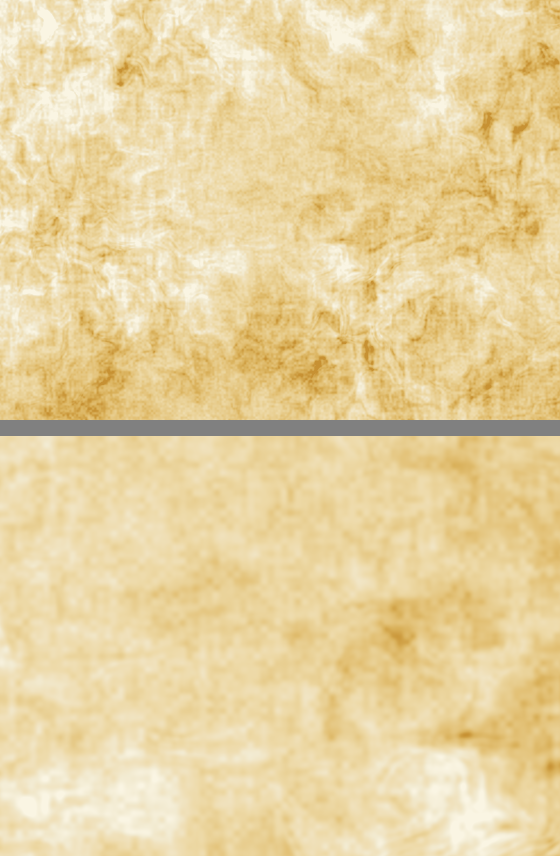
Top, the full canvas; bottom, a detail of the centre.
This texture is drawn by a Shadertoy shader. Its source:

```glsl
// Aged golden parchment: cloudy stains, flaky worn patches and faint cloth fibres.
// Warped value noise and cellular noise sum to one tone of roughly unit spread,
// which then picks a colour from an ochre-to-cream ramp.

const float CLOUD_SCALE = 2.6;      // largest clouds per canvas height
const float CLOUD_GAIN = 0.50;      // strength of the largest clouds
const float CLOUD_FALLOFF = 0.85;   // strength kept by each finer octave
const float WARP = 0.07;            // raggedness of the cloud edges
const float FLAKE_SCALE = 11.0;
const float FLAKE_GAIN = 0.22;
const float FIBRE_GAIN = 0.26;
const float GRAIN_GAIN = 0.20;
const float TONE_MIDDLE = 2.95;     // ramp position of the average tone
const float TONE_SPREAD = 1.47;     // ramp steps per unit of tone

// Broad stains: centre x, centre y (canvas 0..1), radius, strength
const vec4 STAINS[4] = vec4[4](
    vec4(1.02, 0.80, 0.27, -1.4),
    vec4(0.10, 0.14, 0.30, -0.9),
    vec4(0.10, 0.86, 0.28, 0.7),
    vec4(0.50, 0.55, 0.28, 0.4));

const vec3 RAMP[8] = vec3[8](
    vec3(0.78, 0.57, 0.20), vec3(0.85, 0.69, 0.35),
    vec3(0.89, 0.76, 0.47), vec3(0.91, 0.81, 0.57),
    vec3(0.93, 0.85, 0.65), vec3(0.94, 0.88, 0.73),
    vec3(0.95, 0.92, 0.82), vec3(0.98, 0.96, 0.89));

vec2 hash2(vec2 cell) {
    vec3 q = fract(cell.xyx * vec3(0.1031, 0.1030, 0.0973));
    q += dot(q, q.yzx + 33.33);
    return fract((q.xx + q.yz) * q.zy);
}

// Value noise, zero mean and about unit deviation
float noise(vec2 p) {
    vec2 cell = floor(p), f = fract(p);
    f = f * f * (3.0 - 2.0 * f);
    float low = mix(hash2(cell).x, hash2(cell + vec2(1, 0)).x, f.x);
    float high = mix(hash2(cell + vec2(0, 1)).x, hash2(cell + vec2(1, 1)).x, f.x);
    return (mix(low, high, f.y) - 0.5) * 4.66;
}

// Cellular noise: distance to the nearest point, scaled like noise()
float cellular(vec2 p) {
    vec2 cell = floor(p), f = fract(p);
    float nearest = 4.0;
    for (int y = -1; y <= 1; y++)
    for (int x = -1; x <= 1; x++) {
        vec2 offset = vec2(x, y);
        vec2 d = offset + hash2(cell + offset) - f;
        nearest = min(nearest, dot(d, d));
    }
    return (sqrt(nearest) - 0.48) * 4.5;
}

// Octaves of noise, turned between layers to hide the lattice
float clouds(vec2 p, float wear) {
    mat2 turn = mat2(0.8, 0.6, -0.6, 0.8);
    float sum = 0.0, gain = CLOUD_GAIN;
    p *= CLOUD_SCALE;
    for (int i = 0; i < 6; i++) {
        float local = i < 2 ? 1.0 : wear;
        sum += gain * local * noise(p);
        p = turn * p * 2.03 + 17.3;
        gain *= CLOUD_FALLOFF;
    }
    return sum;
}

float stains(vec2 p, float aspect) {
    float sum = 0.0;
    for (int i = 0; i < 4; i++) {
        vec2 d = (p - STAINS[i].xy * vec2(aspect, 1.0)) / STAINS[i].z;
        sum += STAINS[i].w * exp(-dot(d, d));
    }
    return sum;
}

// Upright and level threads, with upright ones dominant
float fibres(vec2 p) {
    float upright = noise(p * vec2(150.0, 26.0) + 5.0);
    float streaks = noise(p * vec2(62.0, 13.0) + 41.0);
    float level = noise(p * vec2(24.0, 140.0) + 73.0);
    return 0.6 * upright + 0.5 * streaks + 0.5 * level;
}

void mainImage(out vec4 fragColor, in vec2 fragCoord) {
    vec2 p = fragCoord / iResolution.y;
    float aspect = iResolution.x / iResolution.y;

    // Ragged outlines: one slow and one quick warp
    vec2 slow = vec2(noise(p * 4.0 + 3.1), noise(p * 4.0 + 61.7));
    vec2 quick = vec2(noise(p * 27.0 + 9.4), noise(p * 27.0 + 83.2));
    vec2 q = p + WARP * (0.5 * slow + 0.16 * quick);

    // Worn areas show more fine texture than smooth ones
    float wear = 1.0 + 0.28 * clamp(noise(p * 3.3 + 29.0), -1.6, 1.6);

    float flakes = 0.8 * cellular(q * FLAKE_SCALE)
                 + 0.6 * cellular(q * FLAKE_SCALE * 3.1 + 7.0);
    float tone = stains(q, aspect) + clouds(q, wear);
    tone += wear * (FLAKE_GAIN * flakes + FIBRE_GAIN * fibres(p));
    tone += GRAIN_GAIN * noise(p * 185.0 + 11.0);

    // Ochre to cream
    float level = TONE_MIDDLE + TONE_SPREAD * tone;
    vec3 color = RAMP[0];
    for (int i = 1; i < 8; i++)
        color = mix(color, RAMP[i], clamp(level - float(i - 2), 0.0, 1.0));
    fragColor = vec4(color, 1.0);
}
```
